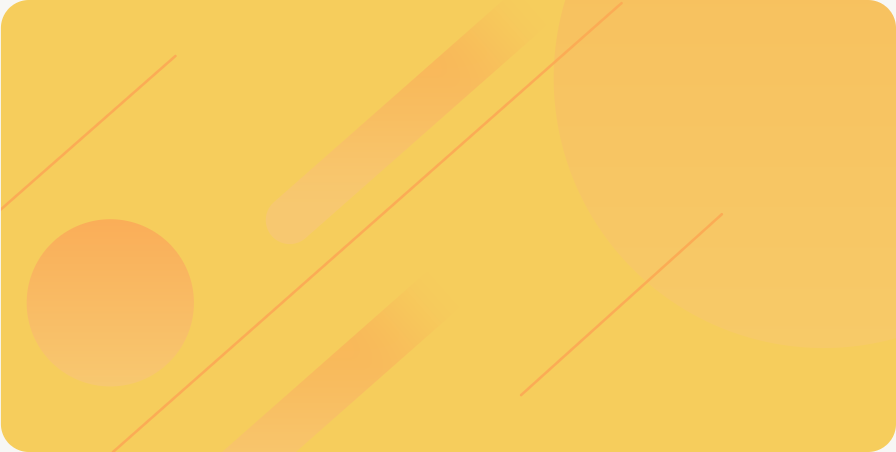
This background is drawn by a Shadertoy shader. Its source:

```glsl
// A warm yellow card with rounded corners, decorated with soft gradient discs,
// fading diagonal bars and thin slanted strokes. Every shape is a distance
// function blended over the last; lengths are in units of the canvas height.

const vec3 PAPER  = vec3(0.97, 0.97, 0.96);
const vec3 YELLOW = vec3(0.965, 0.803, 0.361);
const vec3 ORANGE = vec3(0.980, 0.680, 0.345);
const vec3 PEACH  = vec3(0.970, 0.785, 0.440);
const vec3 STROKE = vec3(0.985, 0.675, 0.335);

// Coverage of a shape from its signed distance, smoothed over one pixel.
float coverage(float dist, float pixel) {
    return clamp(0.5 - dist / pixel, 0.0, 1.0);
}

// Position along the segment a-b, from 0 to 1.
float alongSegment(vec2 p, vec2 a, vec2 b) {
    vec2 ab = b - a;
    return clamp(dot(p - a, ab) / dot(ab, ab), 0.0, 1.0);
}

float capsuleDistance(vec2 p, vec2 a, vec2 b, float radius) {
    return length(p - mix(a, b, alongSegment(p, a, b))) - radius;
}

float roundedBoxDistance(vec2 p, vec2 halfSize, float radius) {
    vec2 q = abs(p) - halfSize + radius;
    return length(max(q, 0.0)) + min(max(q.x, q.y), 0.0) - radius;
}

// Disc with a vertical gradient from its lowest to its highest point.
vec3 drawDisc(vec3 base, vec2 p, vec2 center, float radius,
              vec3 low, vec3 high, float pixel) {
    float height = clamp((p.y - center.y) / radius * 0.5 + 0.5, 0.0, 1.0);
    float dist = length(p - center) - radius;
    return mix(base, mix(low, high, height), coverage(dist, pixel));
}

// Round bar that warms with height and dissolves toward its upper end.
vec3 drawFadingBar(vec3 base, vec2 p, vec2 a, vec2 b, float radius, float pixel) {
    float t = alongSegment(p, a, b);
    float height = clamp((p.y - a.y) / (b.y - a.y), 0.0, 1.0);
    vec3 tint = mix(PEACH, mix(YELLOW, ORANGE, 0.66), smoothstep(0.0, 0.8, height));
    float fade = 1.0 - smoothstep(0.62, 1.0, t);
    float cover = coverage(capsuleDistance(p, a, b, radius), pixel);
    return mix(base, tint, cover * fade);
}

vec3 drawStroke(vec3 base, vec2 p, vec2 a, vec2 b, float pixel) {
    return mix(base, STROKE, coverage(capsuleDistance(p, a, b, 0.0029), pixel));
}

void mainImage(out vec4 fragColor, in vec2 fragCoord) {
    float pixel = 1.0 / iResolution.y;
    vec2 p = fragCoord * pixel;
    vec2 size = iResolution.xy * pixel;
    vec3 color = YELLOW;

    // Large pale disc and small vivid disc
    color = drawDisc(color, p, vec2(1.822, 0.827), 0.597,
                     vec3(0.970, 0.792, 0.408), vec3(0.965, 0.740, 0.355), pixel);
    color = drawDisc(color, p, vec2(0.244, 0.330), 0.185, PEACH, ORANGE, pixel);

    // Two parallel fading bars
    vec2 barSpan = vec2(0.548, 0.483);
    vec2 upperBar = vec2(0.641, 0.513);
    vec2 lowerBar = vec2(0.447, -0.111);
    color = drawFadingBar(color, p, upperBar, upperBar + barSpan, 0.053, pixel);
    color = drawFadingBar(color, p, lowerBar, lowerBar + barSpan, 0.054, pixel);

    // Thin slanted strokes
    color = drawStroke(color, p, vec2(0.000, 0.535), vec2(0.388, 0.876), pixel);
    color = drawStroke(color, p, vec2(0.250, 0.000), vec2(1.375, 0.993), pixel);
    color = drawStroke(color, p, vec2(1.153, 0.126), vec2(1.597, 0.526), pixel);

    // Rounded card outline, with a hairline margin on the left
    vec2 margin = vec2(0.002, 0.0);
    float card = roundedBoxDistance(p - 0.5 * (size + margin), 0.5 * (size - margin), 0.062);
    color = mix(PAPER, color, coverage(card, pixel));

    fragColor = vec4(color, 1.0);
}
```
